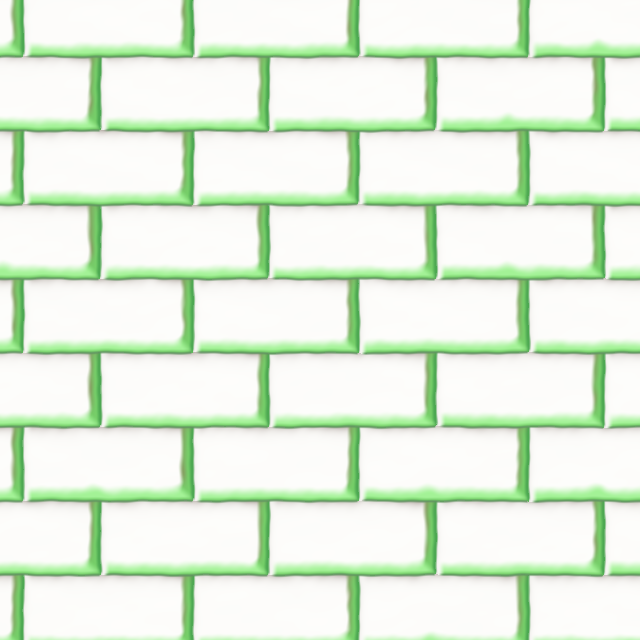
Write a Shadertoy shader that draws this pattern.

```glsl
const vec2 PITCH = vec2(0.2621, 0.1157);       // brick width and course height
const vec2 ORIGIN = vec2(0.0378, 0.0885);      // first joint, from the top left
const float COURSE_SHIFT = 0.1195;             // offset of alternate courses
const vec2 BAND = vec2(0.0165, 0.0150);        // green joint: side, bottom
const float CORNER = 0.016;                    // rounding of the inner corner
const float SIDE_SOFT = 0.0045;
const float BOTTOM_SOFT = 0.0095;
const float LINE = 0.0034;                     // dark crease half width
const float WOBBLE = 0.0013;

const vec3 FACE = vec3(0.995, 0.993, 0.985);
const vec3 PALE_GREEN = vec3(0.64, 0.95, 0.59);
const vec3 MID_GREEN = vec3(0.46, 0.81, 0.41);
const vec3 DEEP_GREEN = vec3(0.30, 0.66, 0.32);
const vec3 OLIVE = vec3(0.53, 0.60, 0.38);
const vec3 CREASE = vec3(0.38, 0.58, 0.38);
const vec3 SHADOW = vec3(0.60, 0.55, 0.52);

float hash(vec2 p) {
    return fract(sin(dot(p, vec2(127.1, 311.7))) * 4375.85);
}

float layeredSines(vec2 p) {
    return 0.5 * sin(p.x + 1.7 * sin(p.y))
         + 0.3 * sin(2.3 * p.x - 1.9 * p.y + 1.0)
         + 0.2 * sin(4.7 * p.x + 3.1 * p.y + 2.0);
}

// Horizontal position in brick widths for a given course
float brickCoord(float x, float row) {
    float alternate = 1.0 - mod(row, 2.0);
    return (x - ORIGIN.x - COURSE_SHIFT * alternate) / PITCH.x;
}

void mainImage(out vec4 fragColor, in vec2 fragCoord) {
    vec2 p = fragCoord / iResolution.y;
    p.y = 1.0 - p.y;

    // Hand-formed joints
    vec2 q = p + WOBBLE * vec2(layeredSines(p.yx * 45.0), layeredSines(p * 38.0));
    q.x += 0.0018 * sin(3.14159 * (p.x - ORIGIN.x) / PITCH.x + 1.5);

    // Distances to the four sides of the current brick
    float course = (q.y - ORIGIN.y) / PITCH.y;
    float row = floor(course);
    float across = brickCoord(q.x, row);
    vec2 id = vec2(floor(across), row);
    float left = fract(across) * PITCH.x;
    float right = PITCH.x - left;
    float top = fract(course) * PITCH.y;
    float bottom = PITCH.y - top;

    // Joint with a rounded inner corner and an occasional bump
    float seed = hash(id);
    float bumpPos = (left - 0.11) / 0.013;
    vec2 band = BAND * (0.94 + 0.12 * seed);
    band.y += 0.006 * step(0.72, seed) * exp(-bumpPos * bumpPos);
    band += 0.0012 * layeredSines(p * 70.0 + seed * 6.0);
    vec2 inset = band + CORNER - vec2(right, bottom);
    float depth = length(max(inset, 0.0)) + min(max(inset.x, inset.y), 0.0) - CORNER;
    float side = smoothstep(-0.010, 0.010, bottom - right);
    float soft = mix(BOTTOM_SOFT, SIDE_SOFT, side);
    float joint = smoothstep(-soft, soft, depth);
    joint *= mix(smoothstep(0.004, 0.015, left), 1.0, side);

    // Seam breaks open at the lower left corner of the brick above it
    float seamRow = row - step(top, bottom);
    float seamLeft = fract(brickCoord(q.x, seamRow)) * PITCH.x;
    float seamFade = smoothstep(0.003, 0.013, seamLeft)
                   * smoothstep(0.0, LINE, PITCH.x - seamLeft);

    // Pale face and soft shade under the top edge
    vec3 color = FACE - 0.006 * (0.5 + 0.5 * layeredSines(p * vec2(18.0, 60.0)));
    float shade = 0.50 + 0.18 * layeredSines(p * 55.0 + 3.0);
    shade += 0.25 * smoothstep(0.07, 0.02, right);
    shade *= exp(-top / 0.0060) * smoothstep(0.0, 0.016, left);
    shade += 0.28 * exp(-left / 0.0032);
    color = mix(color, SHADOW, clamp(shade, 0.0, 0.8));

    // Green joint with a brown inner stain on its side
    vec3 bottomGreen = mix(MID_GREEN, PALE_GREEN, smoothstep(0.001, 0.0075, bottom));
    vec3 sideGreen = mix(DEEP_GREEN, MID_GREEN, smoothstep(0.001, 0.008, right));
    float stain = smoothstep(0.006, 0.016, right) * smoothstep(0.012, 0.045, bottom);
    stain *= 0.70 + 0.25 * layeredSines(p * 60.0 + seed);
    sideGreen = mix(sideGreen, OLIVE, clamp(stain, 0.0, 1.0));
    sideGreen = mix(sideGreen, OLIVE, 0.45 * exp(-top / 0.008));
    color = mix(color, mix(bottomGreen, sideGreen, side), joint);

    // Dark creases along the joints
    float upright = 1.0 - smoothstep(0.0, LINE, min(left, right));
    float level = 1.0 - smoothstep(0.0, LINE, min(top, bottom));
    color = mix(color, DEEP_GREEN, 0.80 * upright * smoothstep(0.0, 0.006, bottom));
    color = mix(color, CREASE, 0.85 * level * seamFade);

    fragColor = vec4(color, 1.0);
}
```
